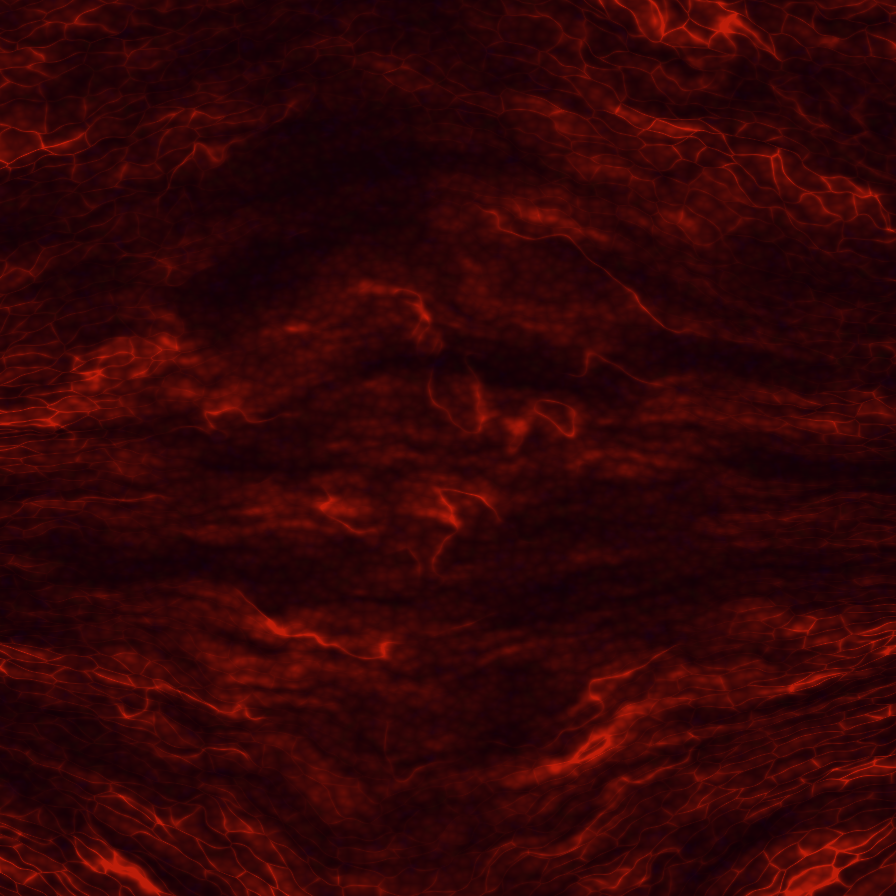
Give the GLSL for this texture, as a Shadertoy shader.

```glsl
vec2 hash2(vec2 p) {
    return fract(sin(vec2(dot(p, vec2(127.1, 311.7)), dot(p, vec2(269.5, 183.3)))) * 4375.85);
}

// Distances to the nearest and second nearest cell point
vec2 cellular(vec2 p) {
    vec2 cell = floor(p), nearest = vec2(8.0);
    for (int y = -1; y <= 1; y++)
    for (int x = -1; x <= 1; x++) {
        vec2 id = cell + vec2(x, y);
        float d = length(id + hash2(id) - p);
        nearest = d < nearest.x ? vec2(d, nearest.x) : vec2(nearest.x, min(nearest.y, d));
    }
    return nearest;
}

// Layered, slightly turned sines
float swell(vec2 p) {
    float sum = 0.0, amp = 0.6;
    for (int i = 0; i < 5; i++) {
        sum += amp * sin(p.x + 1.7 * sin(p.y * 0.7 + float(i))) * sin(p.y + 1.3 * sin(p.x * 0.8));
        p = mat2(0.96, 0.28, -0.28, 0.96) * p * 1.7 + 3.1;
        amp *= 0.65;
    }
    return sum;
}

void mainImage(out vec4 fragColor, in vec2 fragCoord) {
    vec2 uv = fragCoord / iResolution.xy;

    // Folds arch at the top and sag into a V at the bottom
    float side = sqrt(pow(uv.x - 0.43, 2.0) + 0.004);
    vec2 flow = uv;
    flow.y += mix(-0.65, 0.3, smoothstep(0.0, 0.7, uv.y)) * side;
    flow += 0.022 * vec2(swell(uv * 13.0 + 5.0), swell(uv * vec2(11.0, 15.0) + 9.0));

    // Broad light and dark bands
    float bands = swell(flow * vec2(5.0, 15.0) + vec2(1.3, 4.0));
    float rough = smoothstep(0.2, 0.55, length(uv - vec2(0.5, 0.46)));
    float relief = clamp(0.85 + 0.9 * bands, 0.35, 1.5);

    // Short streaks, wrinkled net and fine speckle
    vec2 streak = cellular(flow * vec2(9.0, 30.0));
    vec2 net = cellular(flow * vec2(23.0, 52.0) + 7.0);
    vec2 speck = cellular(uv * vec2(70.0, 88.0));
    float netLines = 1.6 * (exp(-9.0 * (net.y - net.x)) - 0.28);
    float netGrains = 2.0 * (0.46 - net.x);
    float detail = 1.8 * (0.46 - streak.x) + mix(netGrains, netLines, 0.2 + 0.6 * rough);
    detail *= relief * mix(0.75, 1.15, rough);

    // Thin broken creases along the folds
    float wave = sin(flow.y * 21.0 + 2.5 * swell(flow * vec2(7.0, 9.0) + 2.0));
    float crease = pow(1.0 - abs(wave), 6.0) * smoothstep(-0.1, 0.5, swell(uv * 8.0 + 1.0) + 0.4 * bands);

    // Logarithmic red tone with a trace of orange in the lights
    float tone = 1.6 * bands + detail + 1.8 * crease + 1.0 * (0.46 - speck.x) - 0.12;
    float red = exp(-1.74 + 0.49 * clamp(tone, -1.6, 2.9));
    vec3 color = vec3(red, max(0.17 * red - 0.018, 0.0), 0.018 + 0.02 * red);

    // Faint violet and olive flecks in the shadows
    float tint = swell(uv * vec2(90.0, 110.0));
    color += (1.0 - smoothstep(0.1, 0.3, red)) * vec3(0.0, 0.02, 0.045)
           * max(vec3(0.0, -tint - 0.25, tint - 0.25), 0.0);

    fragColor = vec4(color, 1.0);
}
```
